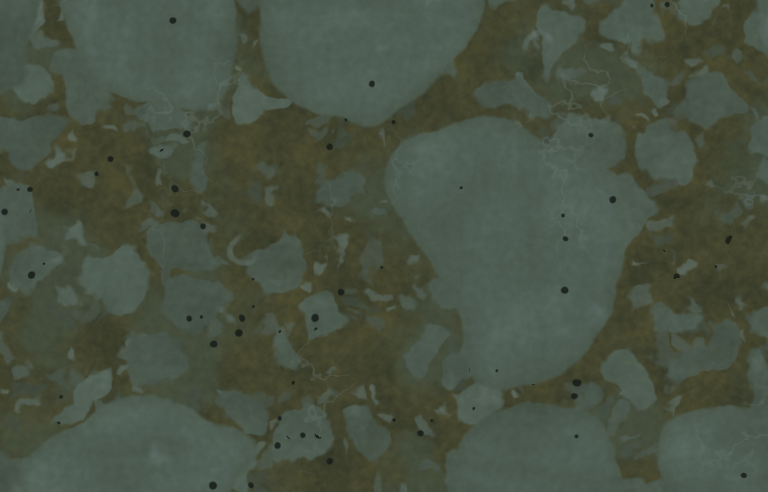
A WebGL 2 fragment shader for this texture:

```glsl
#version 300 es
precision highp float;

uniform vec2 u_resolution;
out vec4 fragColor;

// Palette
const vec3 STONE_DARK = vec3(0.245, 0.288, 0.248);
const vec3 STONE_LIGHT = vec3(0.355, 0.425, 0.388);
const vec3 PALE = vec3(0.395, 0.465, 0.445);
const vec3 BROWN = vec3(0.282, 0.284, 0.185);
const vec3 BROWN_DARK = vec3(0.190, 0.212, 0.155);
const vec3 OLIVE = vec3(0.268, 0.310, 0.250);
const vec3 SPECK = vec3(0.085, 0.110, 0.095);

// Sizes, in features per canvas height
const float BLOCK_SCALE = 2.15;
const float PEBBLE_SCALE = 8.0;
const float CHIP_SCALE = 25.0;
const float SPECK_SCALE = 38.0;
const float SHELL_SCALE = 5.0;

// Shares and softness
const float RUBBLE_SHARE = 0.24;
const float PEBBLE_SHARE = 0.55;
const float CHIP_SHARE = 0.30;
const float SOFT = 0.0045;
const float CORNER_SHARPNESS = 16.0;
const vec2 SEED = vec2(13.0, 37.0);

vec2 hash2(vec2 p) {
    vec3 q = fract(p.xyx * vec3(0.1031, 0.1030, 0.0973));
    q += dot(q, q.yzx + 33.33);
    return fract((q.xx + q.yz) * q.zy);
}

float gradientNoise(vec2 p) {
    vec2 i = floor(p), f = fract(p);
    vec2 u = f * f * f * (f * (f * 6.0 - 15.0) + 10.0);
    vec2 e = vec2(0.0, 1.0);
    float a = dot(hash2(i) * 2.0 - 1.0, f);
    float b = dot(hash2(i + e.yx) * 2.0 - 1.0, f - e.yx);
    float c = dot(hash2(i + e) * 2.0 - 1.0, f - e);
    float d = dot(hash2(i + 1.0) * 2.0 - 1.0, f - 1.0);
    return mix(mix(a, b, u.x), mix(c, d, u.x), u.y);
}

float fbm(vec2 p) {
    float sum = 0.0, amp = 1.0;
    for (int i = 0; i < 5; i++) {
        sum += amp * gradientNoise(p);
        p = mat2(1.6, 1.2, -1.2, 1.6) * p + 7.3;
        amp *= 0.52;
    }
    return sum;
}

// Rounded distance to the cell border, then the cell id
vec3 cells(vec2 p, float jitter) {
    vec2 base = floor(p), nearest = vec2(0.0), id = base;
    float best = 9.0;
    for (int y = -1; y <= 1; y++) for (int x = -1; x <= 1; x++) {
        vec2 cell = base + vec2(x, y);
        vec2 r = cell + 0.5 + jitter * (hash2(cell) - 0.5) - p;
        if (dot(r, r) < best) { best = dot(r, r); nearest = r; id = cell; }
    }
    float sum = 0.0;
    for (int y = -2; y <= 2; y++) for (int x = -2; x <= 2; x++) {
        vec2 cell = id + vec2(x, y);
        if (x == 0 && y == 0) continue;
        vec2 r = cell + 0.5 + jitter * (hash2(cell) - 0.5) - p;
        sum += exp(-CORNER_SHARPNESS * dot(0.5 * (nearest + r), normalize(r - nearest)));
    }
    return vec3(-log(sum) / CORNER_SHARPNESS, id);
}

// Stone with bedding bands, clouds and pale patches
vec3 stoneColor(vec2 p, vec2 rnd, float cloud) {
    float angle = (rnd.x < 0.5 ? 0.0 : 1.45) + 0.5 * (rnd.y - 0.5);
    vec2 dir = vec2(cos(angle), sin(angle));
    vec2 bed = vec2(dot(p, dir), dot(p, vec2(-dir.y, dir.x)));
    float bands = fbm(bed * vec2(2.5, 13.0) + rnd * 40.0);
    float tone = 0.53 + 0.42 * (rnd.y - 0.5) + 0.26 * bands + 0.30 * cloud;
    vec3 col = mix(STONE_DARK, STONE_LIGHT, clamp(tone, -0.1, 1.1));
    float patches = fbm(p * 4.5 + rnd * 25.0);
    return mix(col, PALE, 0.55 * smoothstep(0.34, 0.62, patches));
}

void main() {
    vec2 p = gl_FragCoord.xy / u_resolution.y + SEED;
    vec2 warp = vec2(fbm(p * 5.0), fbm(p * 5.0 + 19.0));
    vec2 q = p + 0.030 * warp;
    float cloud = fbm(p * 6.0 + 3.0);
    float grain = fbm(p * 55.0);

    // Brown cement
    vec3 col = mix(BROWN_DARK, BROWN, clamp(0.72 + 0.65 * fbm(p * 11.0) + 0.3 * grain, 0.0, 1.1));
    col = mix(col, OLIVE, 0.75 * smoothstep(-0.05, 0.35, fbm(p * 4.0 + 51.0)));

    // Small chips
    vec3 chip = cells(q * CHIP_SCALE + 1.5 * warp, 0.9);
    vec2 chipRnd = hash2(chip.yz + 71.0);
    float chipGap = 0.06 + 0.22 * chipRnd.y;
    float chipMask = smoothstep(-1.0, 1.0, (chip.x - chipGap) / (SOFT * CHIP_SCALE));
    chipMask *= step(chipRnd.x, CHIP_SHARE);
    col = mix(col, mix(STONE_DARK, PALE, chipRnd.y), 0.65 * chipMask);

    // Pebbles
    vec3 pebble = cells(q * PEBBLE_SCALE + 0.35 * warp, 0.95);
    vec2 pebbleRnd = hash2(pebble.yz + 23.0);
    float pebbleGap = 0.05 + 0.16 * pebbleRnd.y + 0.08 * cloud;
    float pebbleMask = smoothstep(-1.0, 1.0, (pebble.x - pebbleGap) / (SOFT * PEBBLE_SCALE));
    pebbleMask *= step(pebbleRnd.x, PEBBLE_SHARE);
    col = mix(col, stoneColor(p, hash2(pebble.yz + 5.0), cloud), 0.85 * pebbleMask);

    // Large blocks, some of them left as rubble
    vec3 block = cells(q * BLOCK_SCALE, 0.8);
    vec2 blockRnd = hash2(block.yz + 47.0);
    float blockGap = 0.075 + 0.12 * gradientNoise(p * 3.0 + 9.0);
    float blockEdge = block.x - blockGap;
    float blockMask = smoothstep(-1.0, 1.0, blockEdge / (SOFT * BLOCK_SCALE));
    blockMask *= step(RUBBLE_SHARE, blockRnd.x);
    vec3 blockCol = stoneColor(p, hash2(block.yz + 83.0), cloud);
    blockCol = mix(blockCol, OLIVE, 0.35 * (1.0 - smoothstep(0.0, 0.07, blockEdge)));
    col = mix(col, blockCol, blockMask);

    // Thin pale veins
    float vein = abs(fbm(p * 5.5 + 31.0));
    float veinMask = 1.0 - smoothstep(0.006, 0.035, vein);
    veinMask *= smoothstep(0.0, 0.35, gradientNoise(p * 4.0 + 61.0));
    col = mix(col, PALE, 0.32 * veinMask);

    // Broken shell rings
    vec2 shellPos = p * SHELL_SCALE + 0.12 * warp;
    vec2 shellRnd = hash2(floor(shellPos) + 97.0);
    float ring = abs(length(fract(shellPos) - 0.5) - 0.08 - 0.10 * shellRnd.y);
    float ringMask = (1.0 - smoothstep(0.012, 0.045, ring)) * step(shellRnd.x, 0.10);
    col = mix(col, PALE, 0.5 * ringMask * smoothstep(-0.25, 0.15, cloud));

    // Dark specks, gathered outside the blocks
    vec2 speckPos = p * SPECK_SCALE + 0.5 * warp;
    vec2 speckCell = floor(speckPos);
    vec2 speckRnd = hash2(speckCell + 11.0);
    vec2 speckOffset = fract(speckPos) - 0.5 - 0.3 * (hash2(speckCell + 29.0) - 0.5);
    float radius = 0.10 + 0.23 * speckRnd.y * speckRnd.y;
    float speckMask = 1.0 - smoothstep(radius - 0.08, radius + 0.08, length(speckOffset));
    float density = 0.10 * smoothstep(-0.1, 0.35, gradientNoise(p * 3.5 + 77.0)) + 0.01;
    speckMask *= step(speckRnd.x, density * mix(1.0, 0.25, blockMask));
    col = mix(col, SPECK, 0.85 * speckMask);

    // Fine surface grain
    col *= 1.0 + 0.07 * grain;
    fragColor = vec4(col, 1.0);
}
```
